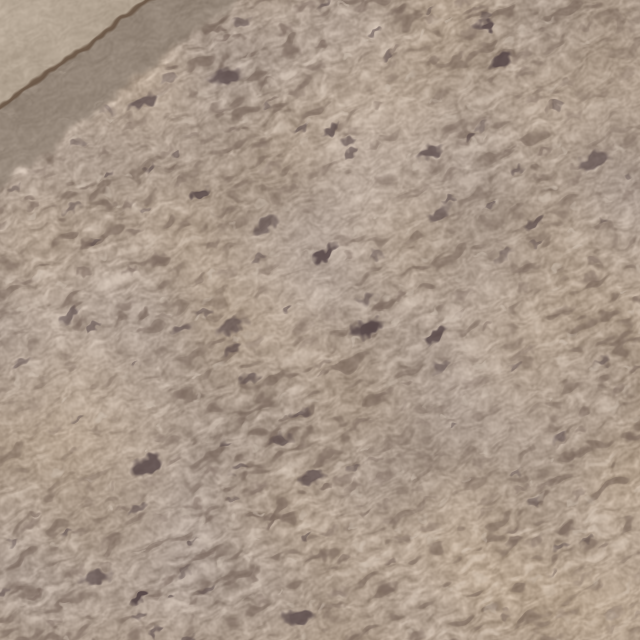
This texture is drawn by a three.js fragment shader. Its source:

```glsl
// Weathered sandstone with slanted grain, dark pits and a cracked ledge in the corner.
varying vec2 vUv;

const vec3 STONE = vec3(0.678, 0.612, 0.554);
const vec3 LEDGE_GREY = vec3(0.585, 0.530, 0.478);
const vec3 SLAB_PALE = vec3(0.700, 0.642, 0.575);
const vec3 PIT_DARK = vec3(0.330, 0.270, 0.275);
const vec3 PIT_SOFT = vec3(0.470, 0.397, 0.360);
const vec3 FLECK_PALE = vec3(0.810, 0.755, 0.700);
const vec3 CRACK_BROWN = vec3(0.400, 0.320, 0.255);
const vec3 WARM_SHIFT = vec3(0.014, 0.003, -0.022);
const float GRAIN_ANGLE = 0.42;

vec2 hash2(vec2 p) {
  vec3 q = fract(vec3(p.xyx) * vec3(0.1031, 0.1030, 0.0973));
  q += dot(q, q.yzx + 33.33);
  return fract((q.xx + q.yz) * q.zy);
}

vec2 rotate(vec2 p, float angle) {
  float c = cos(angle), s = sin(angle);
  return vec2(c * p.x + s * p.y, c * p.y - s * p.x);
}

float cornerSlope(vec2 cell, vec2 offset) {
  float angle = 6.2832 * hash2(cell).x;
  return dot(vec2(cos(angle), sin(angle)), offset);
}

// Gradient noise, about -0.7 to 0.7
float noise(vec2 p) {
  vec2 i = floor(p), f = fract(p);
  vec2 u = f * f * f * (f * (f * 6.0 - 15.0) + 10.0);
  vec2 e = vec2(0.0, 1.0);
  float low = mix(cornerSlope(i, f), cornerSlope(i + e.yx, f - e.yx), u.x);
  float high = mix(cornerSlope(i + e.xy, f - e.xy), cornerSlope(i + e.yy, f - e.yy), u.x);
  return mix(low, high, u.y);
}

float fbm(vec2 p) {
  float sum = 0.0, weight = 1.0;
  for (int i = 0; i < 3; i++) {
    sum += weight * noise(p);
    p = rotate(p, 0.5) * 2.1 + 17.0;
    weight *= 0.5;
  }
  return sum;
}

// Scattered ellipses: one possible spot per cell, radii in canvas units
float spots(vec2 p, vec2 cells, vec2 radius, float chance, float softness, float seed) {
  float cover = 0.0;
  vec2 home = floor(p * cells);
  for (int y = -1; y <= 1; y++) {
    for (int x = -1; x <= 1; x++) {
      vec2 id = home + vec2(float(x), float(y));
      vec2 place = hash2(id + seed);
      vec2 kind = hash2(id + seed + 71.0);
      vec2 offset = p - (id + 0.15 + 0.7 * place) / cells;
      offset = rotate(offset, (place.y - 0.5) * 0.5);
      float dist = length(offset / (radius * mix(0.55, 1.1, kind.y)));
      float spot = 1.0 - smoothstep(1.0 - softness, 1.0 + softness, dist);
      cover = max(cover, spot * step(kind.x, chance) * mix(0.6, 1.0, place.x));
    }
  }
  return cover;
}

void main() {
  vec2 uv = vUv;
  vec2 p = rotate(uv, GRAIN_ANGLE) + 3.0;

  // Ledge: grey band between the crack and a worn lower edge
  float wobble = 0.010 * noise(uv * 18.0) + 0.007 * noise(uv * 55.0);
  float aboveCrack = uv.y - (0.833 + 0.715 * uv.x + wobble);
  float aboveEdge = uv.y - (0.707 + 0.79 * uv.x + 1.6 * wobble);
  float slab = smoothstep(-0.002, 0.003, aboveCrack);
  float ledge = smoothstep(-0.010, 0.012, aboveEdge);
  float open = 1.0 - ledge;

  // Grain in several sizes, stretched along the slant
  float cloud = fbm(uv * 4.5 + 9.0);
  float patches = mix(0.55, 1.1, smoothstep(-0.3, 0.3, noise(uv * 3.5 + 40.0)));
  vec2 warp = vec2(noise(p * 32.0), noise(p * 32.0 + 50.0));
  vec2 fray = vec2(noise(p * 85.0 + 20.0), noise(p * 85.0 + 60.0));
  vec2 q = p + 0.010 * warp;
  vec2 ragged = q + 0.010 * fray;
  float coarse = noise(q * vec2(20.0, 44.0));
  float middle = noise(q * vec2(46.0, 88.0) + 13.0);
  float fine = noise(q * vec2(105.0, 160.0) + 29.0);
  float dust = noise(uv * 190.0 + 3.0);
  float calm = mix(1.0, 0.45, ledge);
  float tone = 0.085 * cloud * calm;
  tone += patches * calm * (0.105 * coarse + 0.120 * middle);
  tone += calm * (0.085 * fine + 0.035 * dust);

  // Base colours with slight warm and cool drifts
  vec3 color = mix(STONE, LEDGE_GREY, ledge);
  color = mix(color, SLAB_PALE, slab);
  float warmth = noise(uv * 5.0 + 80.0) + 0.6 * smoothstep(0.8, 1.4, uv.x + 0.5 - uv.y);
  color += tone + WARM_SHIFT * warmth * open;

  // Irregular eroded streaks with a lit lip below them
  float erosion = coarse + 0.7 * middle + 0.25 * cloud;
  float streak = smoothstep(0.22, 0.50, -erosion);
  float lip = smoothstep(0.30, 0.60, erosion);
  color = mix(color, PIT_SOFT, 0.42 * streak * patches * open);
  color = mix(color, FLECK_PALE, 0.28 * lip * patches * open);

  // Pale flecks, soft hollows and deep pits
  float fleck = spots(ragged, vec2(24.0, 38.0), vec2(0.008, 0.0045), 0.26, 0.6, 211.0);
  float hollow = spots(ragged, vec2(21.0, 33.0), vec2(0.014, 0.006), 0.30, 0.6, 5.0);
  float speck = spots(ragged, vec2(17.0, 25.0), vec2(0.012, 0.0055), 0.13, 0.5, 131.0);
  float pit = spots(ragged, vec2(8.0, 11.0), vec2(0.024, 0.0115), 0.24, 0.35, 57.0);
  color = mix(color, FLECK_PALE, 0.55 * fleck * mix(1.0, 0.3, ledge));
  color = mix(color, PIT_SOFT, 0.60 * hollow * patches * open);
  color = mix(color, PIT_DARK, 0.58 * speck * open);
  color = mix(color, PIT_DARK, 0.95 * pit * open * smoothstep(0.0, 0.3, uv.x + 0.1));

  // Pitted worn edge and the crack line
  float rim = 1.0 - smoothstep(0.0, 0.012, abs(aboveEdge + 0.010));
  color += 0.08 * rim * (0.2 + 2.0 * coarse);
  float crackWidth = 0.0045 + 0.003 * noise(uv * 30.0 + 7.0);
  float crack = 1.0 - smoothstep(0.3 * crackWidth, 1.6 * crackWidth, abs(aboveCrack));
  color = mix(color, CRACK_BROWN, 0.85 * crack);

  gl_FragColor = vec4(color, 1.0);
}
```
